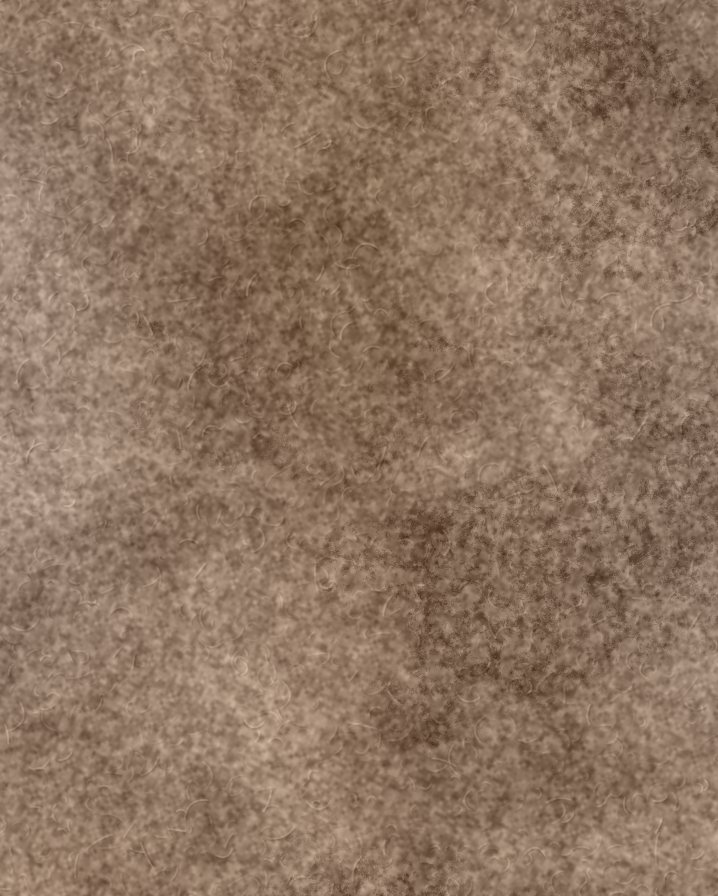
Write a WebGL 1 fragment shader that draws this texture.

```glsl
precision highp float;
// Mottled brown suede-like paper: soft clouds, dark stipple, fine grain and thin pale fibres.
uniform vec2 u_resolution;

const vec3 MID_BROWN = vec3(0.561, 0.462, 0.384);
const vec3 TONE_STEP = vec3(0.073, 0.073, 0.071);  // colour change per unit of tone
const vec3 GREY_TINT = vec3(-0.006, 0.0, 0.011);
const float CLOUD_SCALE = 3.9;
const float CLOUD_AMOUNT = 0.8;
const float MOTTLE_SCALE = 14.0;
const float MOTTLE_AMOUNT = 0.5;
const float GRAIN_SCALE = 125.0;
const float GRAIN_AMOUNT = 0.85;
const float NAP_SCALE = 150.0;
const float NAP_AMOUNT = 0.5;
const float NAP_ANGLE = 0.85;
const float STIPPLE_SCALE = 62.0;
const float STIPPLE_AMOUNT = 1.35;
const float FIBRE_AMOUNT = 1.1;
const float FIBRE_CELLS = 24.0;
const float FIBRE_WIDTH = 0.0004;
const float FIBRE_SPREAD = 2.4;
const float FIBRE_CURL = 1.3;
const float TONE_BIAS = 0.22;

float hash(vec2 p) {
  vec3 q = fract(vec3(p.xyx) * 0.1031);
  q += dot(q, q.yzx + 33.33);
  return fract((q.x + q.y) * q.z);
}

mat2 rotation(float a) {
  float c = cos(a), s = sin(a);
  return mat2(c, -s, s, c);
}

// Value noise from -1 to 1.
float noise(vec2 p) {
  vec2 i = floor(p), f = fract(p);
  f = f * f * (3.0 - 2.0 * f);
  float low = mix(hash(i), hash(i + vec2(1.0, 0.0)), f.x);
  float high = mix(hash(i + vec2(0.0, 1.0)), hash(i + 1.0), f.x);
  return 2.0 * mix(low, high, f.y) - 1.0;
}

float fbm(vec2 p, float gain) {
  float sum = 0.0, amp = 1.0;
  mat2 turn = rotation(0.6);
  for (int i = 0; i < 5; i++) {
    sum += amp * noise(p);
    p = turn * p * 2.03 + 17.3;
    amp *= gain;
  }
  return sum;
}

// Curled strands scattered over a grid: a pale line with a faint shadow beside it.
float fibres(vec2 p, float cells, float seed, float pixel) {
  vec2 home = floor(p * cells);
  float light = 0.0, shade = 0.0;
  for (int y = -1; y <= 1; y++) {
    for (int x = -1; x <= 1; x++) {
      vec2 cell = home + vec2(float(x), float(y));
      vec2 key = cell + seed;
      vec2 centre = (cell + vec2(hash(key), hash(key + 41.7))) / cells;
      float angle = NAP_ANGLE + FIBRE_SPREAD * (hash(key + 83.1) - 0.5);
      vec2 q = rotation(angle) * (p - centre);
      float halfLength = mix(0.1, 0.42, hash(key + 127.9)) / cells;
      float bend = FIBRE_CURL * (hash(key + 171.3) - 0.5) / halfLength;
      float slope = 2.0 * bend * q.x;
      float across = (q.y + bend * q.x * q.x) * inversesqrt(1.0 + slope * slope);
      float past = max(abs(q.x) - halfLength, 0.0);
      float strength = hash(key + 219.7);
      strength *= strength;
      float line = length(vec2(past, across));
      float shadow = length(vec2(past, across + 0.0023));
      light = max(light, strength * (1.0 - smoothstep(FIBRE_WIDTH, FIBRE_WIDTH + pixel, line)));
      shade = max(shade, strength * (1.0 - smoothstep(FIBRE_WIDTH, FIBRE_WIDTH + pixel, shadow)));
    }
  }
  return light - 0.5 * shade;
}

void main() {
  vec2 p = gl_FragCoord.xy / u_resolution.y;
  float pixel = 1.1 / u_resolution.y;
  float side = abs(gl_FragCoord.x / u_resolution.x - 0.5) * 2.0;

  // Broad clouds, lighter to the sides and towards the foot.
  vec2 warp = 0.05 * vec2(noise(p * 7.0 + 5.1), noise(p * 7.0 + 61.4));
  float clouds = fbm((p + warp) * vec2(0.9, 1.15) * CLOUD_SCALE + 23.0, 0.55);
  float layout = 0.5 * (side - 0.5) - 0.3 * (p.y - 0.5);
  float mottle = fbm(p * vec2(0.9, 1.15) * MOTTLE_SCALE + 71.0, 0.65);

  // Fine grain on two turned grids, and a short nap that crosses itself.
  float grain = noise(rotation(0.4) * p * GRAIN_SCALE)
    + 1.2 * noise(rotation(1.1) * p * GRAIN_SCALE * 1.9 + 9.0);
  vec2 ruffled = p + 0.004 * vec2(noise(p * 38.0), noise(p * 38.0 + 27.0));
  float nap = noise(rotation(NAP_ANGLE) * ruffled * NAP_SCALE * vec2(1.0) * 0.6)
    + noise(rotation(NAP_ANGLE + 0.35) * ruffled * vec2(NAP_SCALE) + 45.0);

  // Dark worn specks gather in uneven patches.
  float patches = smoothstep(-0.3, 1.0, fbm((p + warp) * vec2(4.5, 6.5) + 37.0, 0.65) - 0.3 * clouds);
  float specks = fbm(ruffled * STIPPLE_SCALE + 13.0, 0.9);
  float stipple = patches * smoothstep(-0.2, 0.9, specks);

  float strands = fibres(p, FIBRE_CELLS, 11.0, pixel)
    + fibres(p + 0.37, FIBRE_CELLS * 1.5, 307.0, pixel)
    + 0.8 * fibres(p + 0.71, FIBRE_CELLS * 2.2, 523.0, pixel);

  float tone = TONE_BIAS + CLOUD_AMOUNT * clouds + layout + MOTTLE_AMOUNT * mottle
    + GRAIN_AMOUNT * grain + NAP_AMOUNT * nap
    - STIPPLE_AMOUNT * stipple + FIBRE_AMOUNT * strands;
  float grey = noise(p * 2.6 + 91.0) + 1.2 * (side - 0.5);
  gl_FragColor = vec4(MID_BROWN + TONE_STEP * tone + GREY_TINT * grey, 1.0);
}
```
